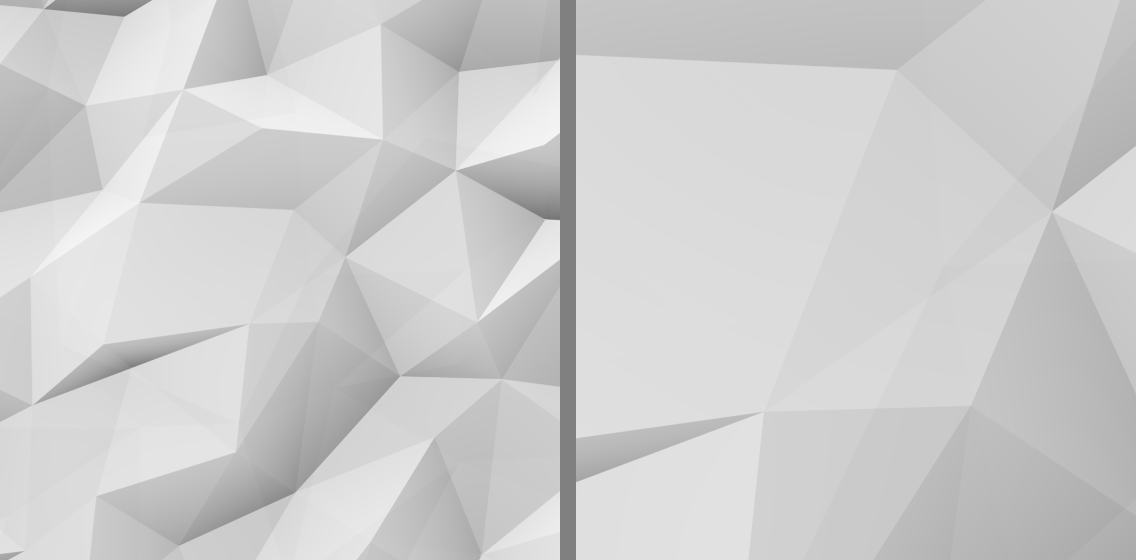
Left: the whole. Right: its middle third, enlarged.
This background is drawn by a WebGL 2 fragment shader. Its source:

```glsl
#version 300 es
precision highp float;

uniform vec2 u_resolution;
out vec4 fragColor;

vec3 hash3(vec2 p) {
    vec3 q = fract(p.xyx * vec3(0.1031, 0.1030, 0.0973));
    q += dot(q, q.yxz + 33.33);
    return fract((q.xxy + q.yzz) * q.zyx);
}

float cross2(vec2 a, vec2 b) {
    return a.x * b.y - a.y * b.x;
}

float cornerSlope(vec2 corner, vec2 offset) {
    return dot(hash3(corner).xy * 2.0 - 1.0, offset);
}

float gradientNoise(vec2 p) {
    vec2 i = floor(p), f = fract(p);
    vec2 u = f * f * f * (f * (f * 6.0 - 15.0) + 10.0);
    vec2 s = vec2(1.0, 0.0);
    float low = mix(cornerSlope(i, f), cornerSlope(i + s.xy, f - s.xy), u.x);
    float high = mix(cornerSlope(i + s.yx, f - s.yx), cornerSlope(i + s.xx, f - s.xx), u.x);
    return mix(low, high, u.y);
}

// Jittered grid point with a height in z
vec3 meshVertex(vec2 cell, float seed) {
    vec3 h = hash3(cell + seed);
    return vec3(cell + (h.xy - 0.5) * 0.88, h.z);
}

// Adds (facing, height, 1) weighted by the coverage of one triangle
void addTriangle(vec2 p, vec3 a, vec3 b, vec3 c, vec2 light, float blur, inout vec3 sum) {
    vec3 normal = cross(b - a, c - a);
    vec2 ab = b.xy - a.xy, bc = c.xy - b.xy, ca = a.xy - c.xy;
    vec3 bary = vec3(cross2(bc, p - b.xy), cross2(ca, p - c.xy), cross2(ab, p - a.xy)) / normal.z;
    vec3 edge = bary * abs(normal.z) / vec3(length(bc), length(ca), length(ab));
    float coverage = smoothstep(-blur, blur, min(edge.x, min(edge.y, edge.z)));
    float slope = dot(normal.xy / normal.z, light);
    float facing = slope * inversesqrt(1.0 + slope * slope);
    float height = clamp(dot(bary, vec3(a.z, b.z, c.z)), 0.0, 1.0);
    sum += coverage * vec3(facing, height, 1.0);
}

// True when the diagonal a-c lies inside the quad
bool splitsQuad(vec2 a, vec2 b, vec2 c, vec2 d) {
    return cross2(c - a, b - a) * cross2(c - a, d - a) < 0.0;
}

// Facing and height of the folded surface at p
vec2 facets(vec2 p, vec2 light, float blur, float seed) {
    vec3 sum = vec3(0.0);
    for (int y = -1; y <= 1; y++) {
        for (int x = -1; x <= 1; x++) {
            vec2 cell = floor(p) + vec2(x, y);
            vec3 a = meshVertex(cell, seed);
            vec3 b = meshVertex(cell + vec2(1.0, 0.0), seed);
            vec3 c = meshVertex(cell + vec2(1.0, 1.0), seed);
            vec3 d = meshVertex(cell + vec2(0.0, 1.0), seed);
            bool shorter = distance(a.xy, c.xy) < distance(b.xy, d.xy);
            bool alongAC = splitsQuad(a.xy, b.xy, c.xy, d.xy)
                && (shorter || !splitsQuad(b.xy, c.xy, d.xy, a.xy));
            if (alongAC) {
                addTriangle(p, a, b, c, light, blur, sum);
                addTriangle(p, a, c, d, light, blur, sum);
            } else {
                addTriangle(p, a, b, d, light, blur, sum);
                addTriangle(p, b, c, d, light, blur, sum);
            }
        }
    }
    return sum.xy / max(sum.z, 0.001);
}

// Paper tone with darkness gathering in the folds
float paperTone(float facing, float height) {
    float pit = (1.0 - height) * (1.0 - height);
    float shadow = max(-facing, 0.0);
    float crack = smoothstep(0.86, 1.0, shadow) * pit;
    return 0.853 + 0.11 * facing - pit * (0.08 + 0.36 * shadow) - 0.4 * crack;
}

mat2 rotation(float angle) {
    float c = cos(angle), s = sin(angle);
    return mat2(c, s, -s, c);
}

void main() {
    float canvas = min(u_resolution.x, u_resolution.y);
    vec2 uv = gl_FragCoord.xy / canvas;
    vec2 lightDirection = vec2(-0.8, 1.0);
    vec2 meshScale = vec2(4.8, 6.2);
    float blur = 0.7 * meshScale.y / canvas;

    // Main folds, turned along the steep rising diagonal
    mat2 turn = rotation(-0.86);
    vec2 fold = facets(turn * uv * meshScale + 7.0, turn * lightDirection, blur, 19.0);
    float tone = paperTone(fold.x, fold.y);

    // Faint reflected panes and soft uneven light
    mat2 paneTurn = rotation(0.4);
    vec2 pane = facets(paneTurn * uv * 4.2 + 31.0, paneTurn * lightDirection, blur, 53.0);
    tone += 0.018 * pane.x + 0.03 * gradientNoise(uv * 2.5 + 3.0);

    fragColor = vec4(vec3(clamp(tone, 0.0, 0.97)), 1.0);
}
```
